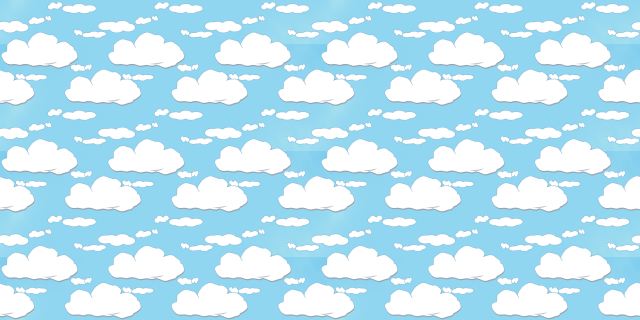
A Shadertoy shader for this pattern:

```glsl
// Repeating sky of large and small white cartoon clouds over a watercolour blue wash
#define REPEATS vec2(6.0, 3.0)
#define TILE 128.0
#define OUTLINE 0.7
#define SHADOW_SHIFT vec2(0.5, 1.5)
#define WASH_PERIOD 384.0
#define WASH_SEAM 53.0
#define SKY vec3(0.57, 0.84, 0.94)
#define SKY_DEEP vec3(0.49, 0.80, 0.93)
#define SKY_PALE vec3(0.67, 0.89, 0.94)
#define EDGE_BLUE vec3(0.55, 0.72, 0.84)
#define SHADOW_GREY vec3(0.60, 0.65, 0.70)

// Large cloud: puff centre and radii, y pointing down
const vec4 PUFFS[8] = vec4[8](
    vec4(-26, -3, 13, 11), vec4(-27, 7, 18, 9), vec4(3, -8, 16, 14), vec4(14, -12, 8, 7),
    vec4(28, -2, 13, 9), vec4(31, 5, 15, 9), vec4(0, 6, 33, 11), vec4(24, 12, 14, 7));

// Small clouds: centre in the tile and half size
const vec4 CLOUDLETS[11] = vec4[11](
    vec4(95, 10.5, 20, 6), vec4(66, 7, 8.5, 4.5), vec4(12, 32, 22, 7.5),
    vec4(94, 39, 5, 3.5), vec4(113, 41.5, 14, 4), vec4(44, 25, 9.5, 4.5),
    vec4(58, 22, 3.5, 3), vec4(94, 81.5, 9, 4.5), vec4(106, 80.5, 4, 3.5),
    vec4(43, 93, 13, 4), vec4(24.5, 92, 5.5, 3.5));

float ellipse(vec2 p, vec2 r) {
    float k0 = length(p / r), k1 = length(p / (r * r));
    return (k0 - 1.0) * (k0 + 1e-4) / (k1 + 1e-4 / max(r.x, r.y));
}

// Offset from a centre to the nearest copy in the repeating tile
vec2 wrapped(vec2 p, vec2 centre) {
    return mod(p - centre + 0.5 * TILE, TILE) - 0.5 * TILE;
}

// Slight hand-drawn waver of the contours
vec2 waver(vec2 p) {
    return p + 0.6 * sin(p.yx * vec2(0.55, 0.42) + vec2(0.0, 1.3));
}

float largeCloud(vec2 p) {
    p = waver(p);
    float d = 1e3;
    for (int i = 0; i < 8; i++) d = min(d, ellipse(p - PUFFS[i].xy, PUFFS[i].zw));
    return d;
}

float smallCloud(vec2 p, vec2 halfSize, float seed) {
    float d = 1e3;
    for (int i = 0; i < 5; i++) {
        float n = float(i);
        vec2 centre = halfSize * vec2(0.31 * (n - 2.0), 0.32 * sin(n * 2.4 + seed));
        d = min(d, ellipse(p - centre, halfSize * vec2(0.38, 0.64)));
    }
    return d;
}

// Area coverage of a shape for a given pixel size
float cover(float d, float px) { return clamp(0.5 - d / px, 0.0, 1.0); }

float bell(float x, float width) { return exp(-x * x / (width * width)); }

// Soft paint blotches that return every few tiles, with a seam across
vec3 skyWash(vec2 p) {
    float x = mod(p.x + 0.5 * WASH_PERIOD, WASH_PERIOD) - 0.5 * WASH_PERIOD;
    float band = fract((p.y - WASH_SEAM) / TILE), y = band * TILE;
    float blotch = 0.65 + 0.2 * sin(x * 0.11 + 2.0 * sin(y * 0.07))
                 + 0.15 * sin(y * 0.23 - x * 0.17 + sin(x * 0.31));
    float deep = bell(x - 15.0, 60.0) * (1.0 - smoothstep(0.0, 0.45, band));
    float pale = bell(x + 28.0, 30.0) * smoothstep(0.6, 0.95, band)
               + 0.8 * bell(x - 22.0 + 0.35 * (y - 70.0), 16.0) * bell(y - 70.0, 30.0);
    vec3 col = mix(SKY, SKY_DEEP, deep * blotch);
    return mix(col, SKY_PALE, clamp(pale * blotch, 0.0, 1.0));
}

void mainImage(out vec4 fragColor, in vec2 fragCoord) {
    vec2 uv = fragCoord / iResolution.xy;
    vec2 p = vec2(uv.x, 1.0 - uv.y) * REPEATS * TILE;
    float px = REPEATS.x * TILE / iResolution.x;
    vec3 col = skyWash(p);

    // Two large clouds per tile, each with a lower shadow and a crease
    for (int i = 0; i < 2; i++) {
        vec2 q = wrapped(p, vec2(47.0, 61.5) + float(i) * vec2(76.0, 44.5));
        float d = largeCloud(q);
        col = mix(col, EDGE_BLUE, 0.8 * cover(d - OUTLINE, px));
        col = mix(col, SHADOW_GREY, cover(largeCloud(q - SHADOW_SHIFT), px));
        col = mix(col, vec3(1.0), cover(d, px));
        float crease = abs(q.y - 15.2 + 0.012 * (q.x - 8.0) * (q.x - 8.0)) - 0.6;
        float span = smoothstep(3.0, 11.0, q.x) * (1.0 - smoothstep(17.0, 23.0, q.x));
        col = mix(col, SHADOW_GREY, 0.7 * span * cover(crease, px) * cover(d, px));
    }

    // Scattered small clouds with a thin blue edge
    for (int i = 0; i < 11; i++) {
        vec4 c = CLOUDLETS[i];
        float d = smallCloud(wrapped(p, c.xy), c.zw, float(i) * 1.7);
        col = mix(col, EDGE_BLUE, 0.8 * cover(d - OUTLINE, px));
        col = mix(col, vec3(1.0), cover(d, px));
    }
    fragColor = vec4(col, 1.0);
}
```
